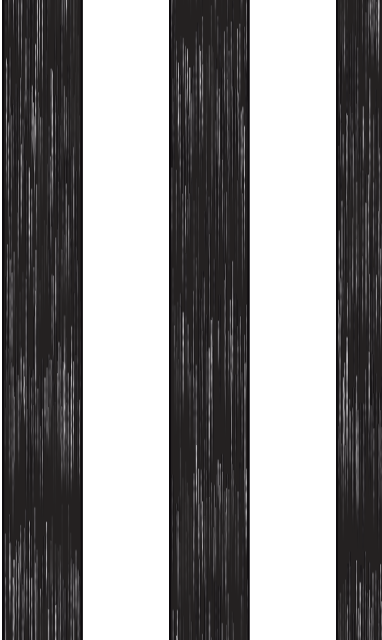
This pattern is drawn by a Shadertoy shader. Its source:

```glsl
// Lengths are fractions of the canvas height
const float STRIPE_PERIOD = 0.2607;
const float STRIPE_START = 0.0030;
const float STRIPE_WIDTH = 0.1265;
const float EDGE_WIDTH = 0.0036;
const float TIER_TOP = 0.167;
const float TIER_JITTER = 0.35;
const float GRAIN_FREQUENCY = 110.0;
const float STREAK_CHANCE = 0.80;
const int LAYERS = 3;

const vec3 PAPER = vec3(1.0);
const vec3 INK = vec3(0.14, 0.13, 0.13);
const vec3 DEEP_INK = vec3(0.05, 0.04, 0.05);
const vec3 CHALK = vec3(0.76, 0.75, 0.76);

// Integer hash giving three values in 0..1
vec3 hash3(vec3 cell) {
    uvec3 v = uvec3(ivec3(cell) + 1000);
    v = v * 1664525u + 1013904223u;
    v.x += v.y * v.z; v.y += v.z * v.x; v.z += v.x * v.y;
    v ^= v >> 16u;
    v.x += v.y * v.z; v.y += v.z * v.x; v.z += v.x * v.y;
    return vec3(v >> 8u) / 16777216.0;
}

// Smooth noise along y, independent for each lane
float laneNoise(float lane, float y, float seed) {
    float i = floor(y);
    float f = smoothstep(0.0, 1.0, y - i);
    return mix(hash3(vec3(lane, i, seed)).x, hash3(vec3(lane, i + 1.0, seed)).x, f);
}

// Antialiased coverage of a band around zero
float band(float dist, float halfWidth, float pixel) {
    return clamp((halfWidth - abs(dist)) / pixel + 0.5, 0.0, 1.0);
}

// One layer of vertical scratches: x = brightness, y = dark rim
vec2 streakLayer(float x, float y, float stripe, float layer, float pixel) {
    float laneWidth = STRIPE_WIDTH / (25.0 + 6.0 * layer);
    float tierLength = 0.38 - 0.07 * layer;
    float lane = floor(x / laneWidth);
    float seed = layer * 17.0 + stripe * 59.0;
    vec3 laneRandom = hash3(vec3(lane, 7.0, seed));

    // Tiers share a ragged top line, shifted a little in each lane
    float shift = TIER_JITTER * (laneRandom.x - 0.5) + 0.4 * stripe * step(1.5, stripe + layer);
    float t = (TIER_TOP - y) / tierLength + shift;
    float tier = floor(t);
    t -= tier;
    vec3 shape = hash3(vec3(lane, tier, seed + 3.0));
    vec3 tone = hash3(vec3(lane, tier, seed + 5.0));

    // Abrupt top, long fading tail
    float start = 0.25 * shape.x;
    float end = start + mix(0.3, 0.75, shape.y);
    float along = smoothstep(start, start + 0.015, t) * (1.0 - smoothstep(mix(start, end, 0.55), end, t));
    along *= step(tone.x, STREAK_CHANCE);

    float center = (lane + 0.5 + 0.3 * (shape.z - 0.5)) * laneWidth;
    float halfWidth = laneWidth * mix(0.14, 0.28, tone.y);
    float grain = mix(0.55, 1.1, laneNoise(lane, y * GRAIN_FREQUENCY, seed + 11.0));
    float brightness = mix(0.22, 1.0, tone.z * tone.z) * grain;

    float streak = band(x - center, halfWidth, pixel) * along * brightness;
    float rim = band(x - center, halfWidth + 0.22 * laneWidth, pixel) * along;
    return vec2(streak, rim);
}

void mainImage(out vec4 fragColor, in vec2 fragCoord) {
    float pixel = 1.0 / iResolution.y;
    vec2 p = fragCoord * pixel;

    // Repeat the stripes across
    float stripe = floor((p.x - STRIPE_START) / STRIPE_PERIOD);
    float x = p.x - STRIPE_START - stripe * STRIPE_PERIOD;
    float fromMiddle = x - 0.5 * STRIPE_WIDTH;

    // Layered scratches
    float streak = 0.0;
    float rim = 0.0;
    for (int i = 0; i < LAYERS; i++) {
        vec2 marks = streakLayer(x, p.y, stripe, float(i), pixel);
        streak = max(streak, marks.x);
        rim = max(rim, marks.y);
    }

    // Bare patches drifting down each stripe
    float patchColumn = floor(x / STRIPE_WIDTH * 7.0);
    float wear = smoothstep(0.12, 0.45, laneNoise(patchColumn, p.y * 6.0, stripe + 31.0));
    streak *= mix(0.25, 1.0, wear);

    // Solid dark borders
    float inner = band(fromMiddle, 0.5 * STRIPE_WIDTH - EDGE_WIDTH, pixel);
    vec3 color = mix(INK, DEEP_INK, 0.85 * rim * wear);
    color = mix(color, CHALK, clamp(streak, 0.0, 1.0));
    color = mix(DEEP_INK, color, inner);

    float stripeMask = band(fromMiddle, 0.5 * STRIPE_WIDTH, pixel);
    fragColor = vec4(mix(PAPER, color, stripeMask), 1.0);
}
```
